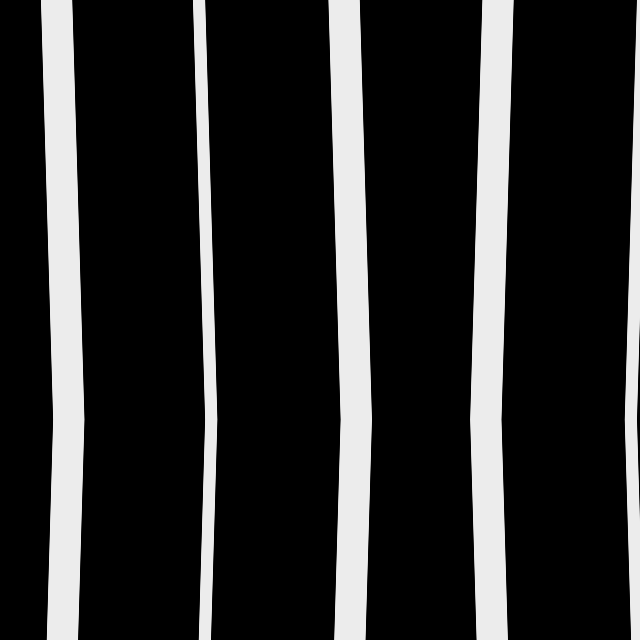
Give the GLSL for this pattern, as a three.js fragment shader.

```glsl
// Alternating wide and thin pale stripes on black, mirrored and bent into shallow chevrons.

#define FOLD vec2(0.6579, 0.3445)   // mirror axis in x, height of the bend in y
#define SLOPE 0.0291                // sideways lean per unit of height
#define PERIOD 0.4492               // distance between wide stripes
#define WIDE_OFFSET 0.1012          // first wide stripe, from the axis
#define THIN_OFFSET 0.3278          // first thin stripe, from the axis
#define WIDE_WIDTH 0.0490
#define THIN_WIDTH 0.0192
#define GROUND_COLOR vec3(0.0)
#define STRIPE_COLOR vec3(0.926)

varying vec2 vUv;

// Signed distance to the nearest stripe of a repeating set; negative inside.
float stripeDistance(float position, float offset, float width) {
  float fromCentre = mod(position - offset + 0.5 * PERIOD, PERIOD) - 0.5 * PERIOD;
  return abs(fromCentre) - 0.5 * width;
}

void main() {
  // Fold both axes, then lean the stripes away from the bend.
  vec2 folded = abs(vUv - FOLD);
  float position = folded.x - SLOPE * folded.y;

  // Union of the two stripe sets.
  float dist = min(stripeDistance(position, WIDE_OFFSET, WIDE_WIDTH),
                   stripeDistance(position, THIN_OFFSET, THIN_WIDTH));

  // Edge one screen sample wide.
  float softness = 0.5 * fwidth(vUv.x);
  float coverage = 1.0 - smoothstep(-softness, softness, dist);
  gl_FragColor = vec4(mix(GROUND_COLOR, STRIPE_COLOR, coverage), 1.0);
}
```
